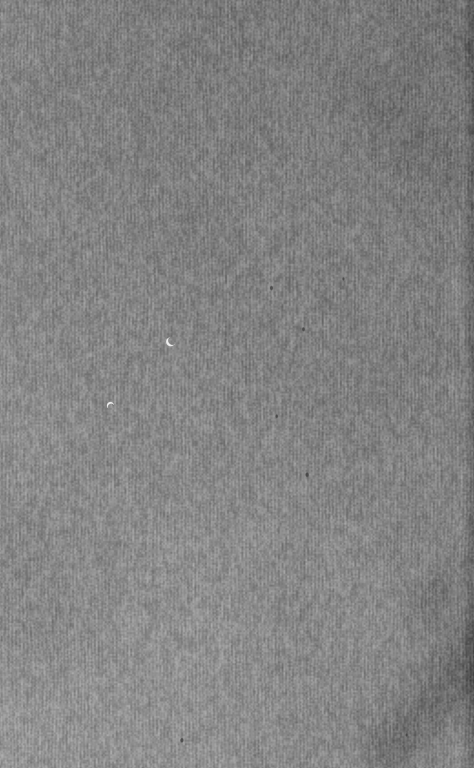
A WebGL 2 fragment shader for this texture:

```glsl
#version 300 es
precision highp float;
// Grey laid paper: fine vertical ribs broken up by fibrous grain, over soft
// uneven shading with shallow folds and a dark right edge. A few pale
// curved flecks and dark specks are scattered by hash.
uniform vec2 u_resolution;
out vec4 fragColor;

const float TAU = 6.2831853;
const float RIB_COUNT = 132.0;
const int FLECK_COUNT = 2;
const int SPECK_COUNT = 7;

float hash(vec2 p) {
    vec3 h = fract(vec3(p.xyx) * 0.1031);
    h += dot(h, h.yzx + 33.33);
    return fract((h.x + h.y) * h.z);
}

// Value noise, centred on zero
float noise(vec2 p) {
    vec2 cell = floor(p), f = fract(p);
    f = f * f * (3.0 - 2.0 * f);
    float low = mix(hash(cell), hash(cell + vec2(1, 0)), f.x);
    float high = mix(hash(cell + vec2(0, 1)), hash(cell + vec2(1, 1)), f.x);
    return mix(low, high, f.y) - 0.5;
}

float fbm(vec2 p) {
    float sum = 0.0, gain = 1.0;
    for (int i = 0; i < 4; i++) {
        sum += gain * noise(p);
        p = p * 2.03 + 17.3;
        gain *= 0.5;
    }
    return sum;
}

float segmentDistance(vec2 p, vec2 a, vec2 b) {
    vec2 ab = b - a;
    return length(p - a - ab * clamp(dot(p - a, ab) / dot(ab, ab), 0.0, 1.0));
}

// Soft shadow along a fold
float fold(vec2 p, vec2 a, vec2 b, float width) {
    float d = segmentDistance(p, a, b) / width;
    return exp(-d * d);
}

// Slow changes of light across the sheet
float shading(vec2 p, float top) {
    float height = p.y / top;
    float tone = mix(0.555, 0.485, smoothstep(0.0, 1.0, height));
    tone += 0.015 * (1.0 - smoothstep(0.0, 0.3, p.x));
    tone -= 0.020 * smoothstep(0.6, 1.0, p.x);
    tone += 0.045 * fbm(p * vec2(3.0, 2.6) + 4.0);
    vec2 warped = p + 0.03 * vec2(noise(p * 7.0), noise(p * 7.0 + 31.0));
    tone -= 0.11 * fold(warped, vec2(0.84, 0.03 * top), vec2(1.02, 0.16 * top), 0.065);
    tone -= 0.05 * fold(warped, vec2(0.90, 0.20 * top), vec2(0.93, 0.23 * top), 0.04);
    tone -= 0.03 * fold(warped, vec2(0.80, 0.87 * top), vec2(0.95, 0.77 * top), 0.07);
    tone += 0.03 * fold(warped, vec2(0.96, 0.61 * top), vec2(1.00, 0.56 * top), 0.03);
    float crease = (p.x - 0.16) / 0.008;
    tone += 0.016 * exp(-crease * crease) * (1.0 - smoothstep(0.1, 0.3, height));
    tone -= 0.09 * smoothstep(0.975, 1.0, p.x + 0.012 * noise(vec2(p.y * 9.0, 2.0)));
    return tone;
}

// Vertical ribs with wandering phase and uneven strength
float ribs(vec2 p) {
    float phase = p.x * RIB_COUNT + 0.9 * noise(p * vec2(9.0, 5.0));
    float strength = 0.75 + 1.1 * noise(p * vec2(70.0, 24.0));
    return strength * sin(TAU * phase);
}

// Short upright fibres plus fine grit
float grain(vec2 p) {
    float fibres = noise(p * vec2(235.0, 70.0));
    float grit = noise(p * 260.0 + 53.0);
    float mottle = noise(p * vec2(80.0, 60.0) + 91.0);
    return 0.09 * fibres + 0.11 * grit + 0.035 * mottle;
}

// Crescent: a disc with a shifted disc cut away
float crescentDistance(vec2 p, float radius) {
    return max(length(p) - radius, radius - length(p - radius * vec2(0.45, 0.3)));
}

float coverage(float d, float pixel) {
    return 1.0 - smoothstep(-0.7 * pixel, 0.7 * pixel, d);
}

void main() {
    vec2 p = gl_FragCoord.xy / u_resolution.x;
    float top = u_resolution.y / u_resolution.x;
    float pixel = 1.0 / u_resolution.x;

    float tone = shading(p, top) + 0.027 * ribs(p) + grain(p);

    // Dark specks
    for (int i = 0; i < SPECK_COUNT; i++) {
        float id = float(i) + 1.0;
        vec2 centre = vec2(hash(vec2(id, 7.0)), top * hash(vec2(id, 19.0)));
        float radius = mix(0.0015, 0.0035, hash(vec2(id, 41.0)));
        vec2 offset = (p - centre) * vec2(1.0, 0.7);
        tone = mix(tone, 0.24, 0.8 * coverage(length(offset) - radius, pixel));
    }

    // Pale flecks
    for (int i = 0; i < FLECK_COUNT; i++) {
        float id = float(i);
        vec2 centre = vec2(0.36 - 0.127 * id, top * (0.555 - 0.083 * id));
        float angle = 1.7 * id;
        mat2 turn = mat2(cos(angle), sin(angle), -sin(angle), cos(angle));
        float d = crescentDistance(turn * (p - centre), 0.0095 - 0.002 * id);
        tone = mix(tone, 0.93, coverage(d, pixel));
    }
    fragColor = vec4(vec3(clamp(tone, 0.0, 1.0)), 1.0);
}
```
